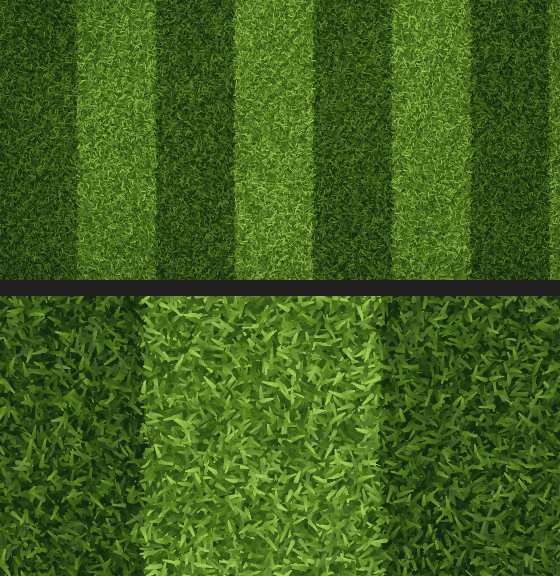
Top, the full canvas; bottom, a detail of the centre.
Write a Shadertoy shader that draws this texture.

```glsl
// Mown lawn: alternating dark and light vertical stripes made of short grass blades.

const float STRIPE_WIDTH = 0.281;   // all lengths are in canvas heights
const float FIRST_EDGE = 0.276;
const float CELL = 0.0115;          // spacing of blades in one layer
const int LAYERS = 4;

const vec3 SOIL = vec3(0.07, 0.16, 0.05);
const vec3 SHADE = vec3(0.16, 0.27, 0.07);
const vec3 LEAF = vec3(0.25, 0.39, 0.09);
const vec3 FRESH = vec3(0.35, 0.51, 0.12);
const vec3 TIP = vec3(0.52, 0.69, 0.25);
const vec3 DRY = vec3(0.40, 0.53, 0.24);

float hash(vec2 p) {
    return fract(sin(dot(p, vec2(127.1, 311.7))) * 43758.5);
}

float valueNoise(vec2 p) {
    vec2 i = floor(p), f = fract(p);
    f = f * f * (3.0 - 2.0 * f);
    float low = mix(hash(i), hash(i + vec2(1.0, 0.0)), f.x);
    float high = mix(hash(i + vec2(0.0, 1.0)), hash(i + vec2(1.0, 1.0)), f.x);
    return mix(low, high, f.y);
}

// Tone 0 is bare soil, tone 4 is a sunlit tip.
vec3 grassRamp(float tone) {
    vec3 color = mix(SOIL, SHADE, clamp(tone, 0.0, 1.0));
    color = mix(color, LEAF, clamp(tone - 1.0, 0.0, 1.0));
    color = mix(color, FRESH, clamp(tone - 2.0, 0.0, 1.0));
    return mix(color, TIP, clamp(tone - 3.0, 0.0, 1.6));
}

// Coverage of a tapered blade (x) and position from root 0 to tip 1 (y).
vec2 blade(vec2 p, float angle, float halfLength, float halfWidth, float pixel) {
    vec2 dir = vec2(cos(angle), sin(angle));
    float along = dot(p, dir);
    float t = clamp(0.5 + 0.5 * along / halfLength, 0.0, 1.0);
    float bend = 0.12 * (t - 0.5) * (t - 0.5);
    float across = abs(dot(p, vec2(-dir.y, dir.x)) + bend);
    float beyond = max(abs(along) - halfLength, 0.0);
    float width = halfWidth * mix(1.0, 0.4, t);
    float coverage = clamp(0.5 + (width - length(vec2(across, beyond))) / pixel, 0.0, 1.0);
    return vec2(coverage, t);
}

// Most covering blade of one layer: coverage, brightness, centre x, dryness.
vec4 bladeLayer(vec2 p, float cellSize, float seed, float pixel) {
    vec2 grid = p / cellSize + seed * vec2(7.37, 3.61);
    vec2 home = floor(grid);
    vec4 best = vec4(0.0);
    for (int y = -1; y <= 1; y++) {
        for (int x = -1; x <= 1; x++) {
            vec2 id = home + vec2(x, y);
            vec2 key = id + seed * 17.3;
            vec2 offset = grid - id - vec2(hash(key), hash(key + 41.7));
            float angle = 6.2832 * hash(key + 83.1);
            float halfLength = mix(0.45, 0.8, hash(key + 11.9));
            vec2 hit = blade(offset, angle, halfLength, 0.25, pixel / cellSize);
            if (hit.x > best.x) {
                float light = hash(key + 29.3) + 0.3 * (hit.y - 0.5);
                float dryness = smoothstep(0.75, 0.95, hash(key + 57.7));
                best = vec4(hit.x, light, p.x - offset.x * cellSize, dryness);
            }
        }
    }
    return best;
}

// Mean tone of the stripe that holds x: light on odd stripes.
float stripeTone(float x) {
    float index = floor((x - FIRST_EDGE) / STRIPE_WIDTH) + 1.0;
    float variation = 0.2 * (hash(vec2(index, 5.0)) - 0.5);
    return mix(1.55, 2.8, mod(index, 2.0)) + variation;
}

// Broad light: brighter towards the upper centre, with faint uneven patches.
float broadLight(vec2 p, float aspect) {
    vec2 q = (p - vec2(0.5 * aspect, 0.62)) / vec2(0.5 * aspect, 0.8);
    float patches = valueNoise(p * 6.0) + 0.6 * valueNoise(p * 17.0) - 0.8;
    return 0.25 - 0.5 * dot(q, q) + 0.35 * patches;
}

void mainImage(out vec4 fragColor, in vec2 fragCoord) {
    float pixel = 1.0 / iResolution.y;
    float aspect = iResolution.x / iResolution.y;
    // The width is normalised so the stripe count stays the same.
    vec2 p = fragCoord * pixel * vec2(2.0 / aspect, 1.0);
    float light = broadLight(p, 2.0);

    // Shadowed ground below the blades
    vec3 color = grassRamp(stripeTone(p.x) - 1.5 + light);

    // Blades from the deepest layer to the top
    for (int i = 0; i < LAYERS; i++) {
        float height = float(i) / float(LAYERS - 1);
        vec4 b = bladeLayer(p, CELL, float(i) + 1.0, pixel);
        float tone = stripeTone(b.z) + light + 3.2 * (b.y - 0.5) + mix(-0.8, 0.2, height);
        vec3 bladeColor = grassRamp(tone);
        vec3 dryColor = DRY * mix(0.55, 1.15, clamp(tone / 4.0, 0.0, 1.0));
        bladeColor = mix(bladeColor, dryColor, 0.7 * b.w);
        color = mix(color, bladeColor, b.x);
    }
    fragColor = vec4(color, 1.0);
}
```
